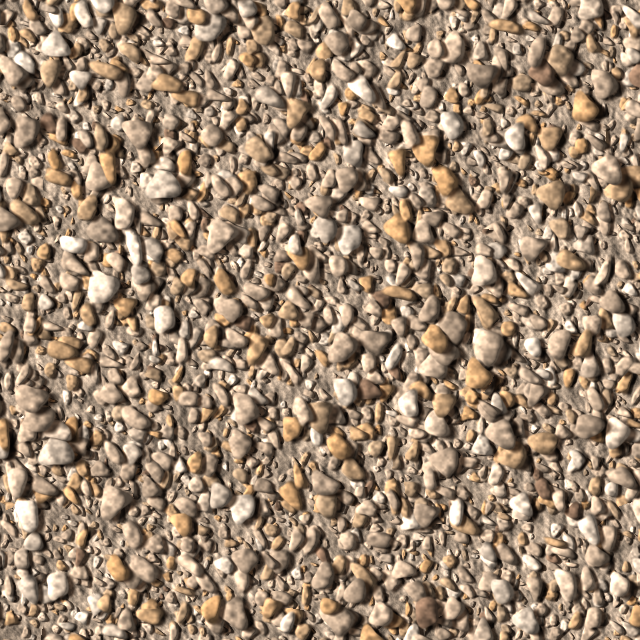
Reproduce this texture procedurally as a Shadertoy shader.

```glsl
const vec3 LIGHT = vec3(-0.76, 0.24, 0.60);
const vec3 CEMENT = vec3(0.63, 0.555, 0.48);
const vec3 BEIGE = vec3(0.76, 0.655, 0.555);
const vec3 CREAM = vec3(0.91, 0.83, 0.745);
const vec3 OCHRE = vec3(0.71, 0.54, 0.365);
const vec3 BROWN = vec3(0.52, 0.41, 0.33);
const vec3 SHADOW_TINT = vec3(0.30, 0.265, 0.24);
const float EDGE = 0.0017;         // softness of outlines
const float SHADOW_LENGTH = 0.56;  // relative to pebble size
const float AMBIENT = 0.36;
const float SUN = 0.95;
const float EXPOSURE = 1.14;
const float LEAN = 0.42;           // mean tilt of the long axis from vertical
const float LEAN_SPREAD = 2.1;
const float GRAIN = 0.18;

float hash(vec2 p) {
    return fract(sin(dot(p, vec2(127.1, 311.7))) * 43758.5453);
}

float noise(vec2 p) {
    vec2 i = floor(p), f = fract(p);
    f = f * f * (3.0 - 2.0 * f);
    return mix(mix(hash(i), hash(i + vec2(1, 0)), f.x),
               mix(hash(i + vec2(0, 1)), hash(i + vec2(1, 1)), f.x), f.y);
}

float fbm(vec2 p) {
    float sum = 0.0, amp = 0.5;
    for (int i = 0; i < 4; i++) {
        sum += amp * noise(p);
        p = p * 2.03 + 17.3;
        amp *= 0.5;
    }
    return sum;
}

mat2 rotation(float a) {
    float c = cos(a), s = sin(a);
    return mat2(c, s, -s, c);
}

// Normalised radius of a lumpy, partly squared stone: 1 on the outline
float pebbleRadius(vec2 q, float seed) {
    float k = mix(2.0, 3.8, fract(seed * 7.3));
    q.x *= 1.0 + 0.32 * q.y * sin(seed * 57.0);
    float r = pow(pow(abs(q.x), k) + pow(abs(q.y), k), 1.0 / k);
    float a = atan(q.y, q.x);
    return r * (1.0 + 0.07 * sin(2.0 * a + seed * 40.0) + 0.10 * sin(3.0 * a + seed * 91.0));
}

vec3 pebbleColor(float pick, float tone) {
    vec3 c = mix(BEIGE, CREAM, smoothstep(0.40, 0.70, pick));
    c = mix(c, OCHRE, step(0.68, pick) * mix(0.5, 1.0, tone));
    c = mix(c, BROWN, step(0.96, pick));
    return c * mix(0.84, 1.14, tone);
}

// Rough cement lit as a small relief, stretched along the lean
vec3 cement(vec2 uv) {
    vec2 stretch = vec2(85.0, 52.0);
    mat2 turn = rotation(LEAN);
    float h = fbm((uv * turn) * stretch);
    float relief = h - fbm(((uv + LIGHT.xy * 0.006) * turn) * stretch);
    vec3 c = CEMENT * (0.68 + 0.55 * h + 1.5 * relief);
    return c * mix(0.88, 1.12, noise(uv * 14.0));
}

// One scattered layer; lit-side pebbles are drawn last so shadows fall on the others
vec3 addPebbles(vec3 col, vec2 uv, float cells, float density, float seed) {
    vec2 p = uv * cells + seed * 5.37;
    vec2 cell = floor(p);
    vec3 light = normalize(LIGHT);
    for (int j = -1; j <= 1; j++)
    for (int i = 1; i >= -1; i--) {
        vec2 id = cell + vec2(i, j);
        vec2 key = id + seed * 31.7;
        float shape = hash(key + 1.3);
        if (hash(key + 2.9) > density) continue;

        vec2 jitter = vec2(hash(key + 4.1), hash(key + 5.7)) - 0.5;
        vec2 d = p - id - 0.5 - 0.84 * jitter;
        float size = mix(0.34, 0.60, hash(key + 6.3));
        vec2 axes = size * vec2(mix(0.38, 0.90, hash(key + 7.9)), 1.0);
        mat2 turn = rotation(LEAN + (hash(key + 8.5) - 0.5) * LEAN_SPREAD);

        // Cast shadow
        vec2 shifted = d + light.xy * axes.x * SHADOW_LENGTH * 1.5;
        float rs = pebbleRadius((shifted * turn) / axes, shape);
        float shade = 1.0 - smoothstep(0.76, 1.18, rs);
        col *= mix(vec3(1), SHADOW_TINT, shade);

        // Flat-topped body with steep sides
        vec2 q = (d * turn) / axes;
        float r = pebbleRadius(q, shape);
        float cover = smoothstep(-EDGE, EDGE, (1.0 - r) * axes.x / cells);
        vec2 slope = turn * (q * size / axes) * pow(min(r, 1.1), 2.0) * 1.15;
        slope += 0.7 * (vec2(noise(p * 5.0 + shape * 60.0), noise(p * 5.0 + 33.0)) - 0.5);
        vec3 normal = normalize(vec3(slope, 1.0));
        float lit = AMBIENT + SUN * max(dot(normal, light), 0.0);
        vec3 body = pebbleColor(hash(key + 9.1), hash(key + 10.7));
        body *= 0.90 + 0.2 * noise(uv * 120.0 + shape * 50.0);
        col = mix(col, body * lit, cover);
    }
    return col;
}

void mainImage(out vec4 fragColor, in vec2 fragCoord) {
    vec2 uv = fragCoord / iResolution.y;
    float patchy = mix(0.72, 1.2, smoothstep(0.25, 0.75, noise(uv * 7.0 + 3.0)));

    // Grit to large stones
    vec3 col = cement(uv);
    col = addPebbles(col, uv, 80.0, 0.30, 1.0);
    col = addPebbles(col, uv, 52.0, 0.52, 2.0);
    col = addPebbles(col, uv, 35.0, 0.66 * patchy, 3.0);
    col = addPebbles(col, uv, 24.0, 0.58, 4.0);

    // Fine grain
    col *= EXPOSURE * (1.0 + GRAIN * (noise(uv * 260.0) - 0.5));
    fragColor = vec4(clamp(col, 0.0, 1.0), 1.0);
}
```
